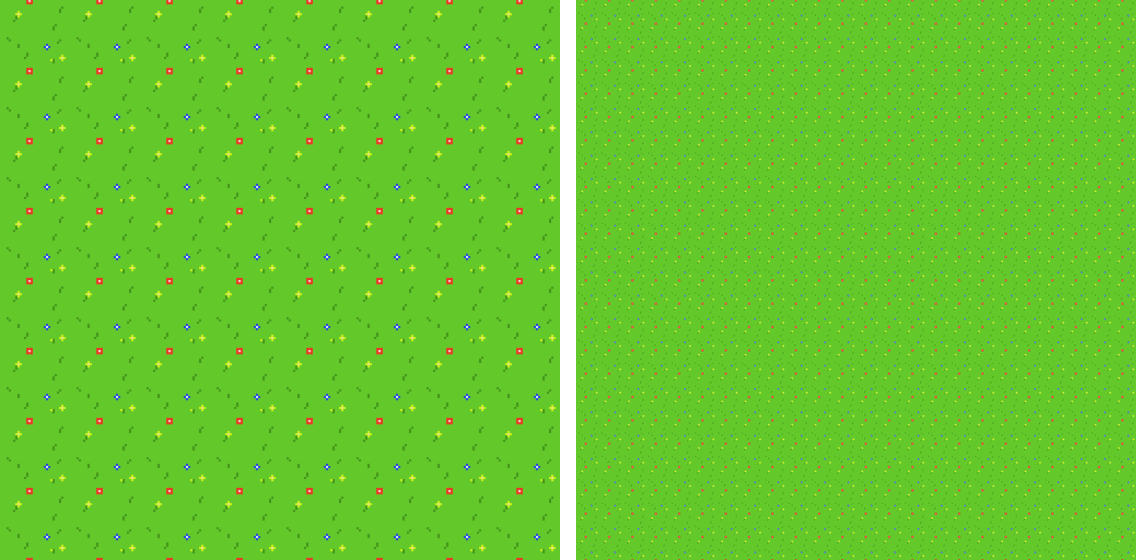
Left, the tile; right, the same tile 3 across and 3 down.
Reproduce this pattern procedurally as a Shadertoy shader.

```glsl
// A pixel-art meadow: bright grass with dark blades and tiny flowers.
// An 8 x 8 repeat of a 32 x 32 cell tile; every mark is a wrapped box,
// blended by its exact coverage of the screen pixel.

const float TILE = 32.0;
const float REPEATS = 8.0;

// Coverage of a box given by its top-left cell and size, wrapped in the tile.
float box(vec2 p, vec2 corner, vec2 size) {
    vec2 halfPixel = 0.5 * TILE * REPEATS / iResolution.xy;
    vec2 halfSize = 0.5 * size;
    vec2 d = mod(p - corner - halfSize + 0.5 * TILE, TILE) - 0.5 * TILE;
    vec2 overlap = min(d + halfPixel, halfSize) - max(d - halfPixel, -halfSize);
    vec2 cover = clamp(overlap / (2.0 * halfPixel), 0.0, 1.0);
    return cover.x * cover.y;
}

// Four petals around a pale heart, centred on a cell.
void plusFlower(inout vec3 color, vec2 p, vec2 cell, vec3 petal, vec3 heart) {
    float arms = max(box(p, cell - vec2(1, 0), vec2(3, 1)),
                     box(p, cell - vec2(0, 1), vec2(1, 3)));
    color = mix(color, petal, arms);
    color = mix(color, heart, box(p, cell, vec2(1)));
}

// A full square of petals around a pale heart.
void squareFlower(inout vec3 color, vec2 p, vec2 cell, vec3 petal, vec3 heart) {
    color = mix(color, petal, box(p, cell - 1.0, vec2(3)));
    color = mix(color, heart, box(p, cell, vec2(1)));
}

void mainImage(out vec4 fragColor, in vec2 fragCoord) {
    // Cell coordinates, counted downwards from the top left
    vec2 uv = fragCoord / iResolution.xy;
    vec2 p = vec2(uv.x, 1.0 - uv.y) * TILE * REPEATS;

    vec3 yellow = vec3(0.82, 0.94, 0.08);
    vec3 color = vec3(0.39, 0.79, 0.17);

    // Grass blades: stem cell in xy, bent tip in zw; the first two are short
    vec4 blades[8] = vec4[8](
        vec4(26, 19, 27, 18), vec4(4, 18, 3, 17),
        vec4(27, 4, 28, 3),   vec4(24, 12, 25, 11),
        vec4(12, 24, 11, 26), vec4(7, 7, 6, 9),
        vec4(8, 20, 8, 20),   vec4(24, 27, 24, 27));
    float grass = 0.0;
    for (int i = 0; i < 8; i++) {
        float stemHeight = i < 2 ? 1.0 : 2.0;
        grass = max(grass, box(p, blades[i].xy, vec2(1, stemHeight)));
        grass = max(grass, box(p, blades[i].zw, vec2(1)));
    }
    color = mix(color, vec3(0.26, 0.58, 0.10), grass);

    // Flowers and a single yellow bud
    vec3 yellowHeart = vec3(0.87, 0.89, 0.55);
    plusFlower(color, p, vec2(8, 6), yellow, yellowHeart);
    plusFlower(color, p, vec2(28, 26), yellow, yellowHeart);
    plusFlower(color, p, vec2(21, 21), vec3(0.15, 0.28, 0.90), vec3(0.84, 0.90, 0.95));
    squareFlower(color, p, vec2(13, 0), vec3(0.91, 0.23, 0.15), vec3(0.95, 0.84, 0.80));
    color = mix(color, yellow, box(p, vec2(23, 27), vec2(1)));

    fragColor = vec4(color, 1.0);
}
```
